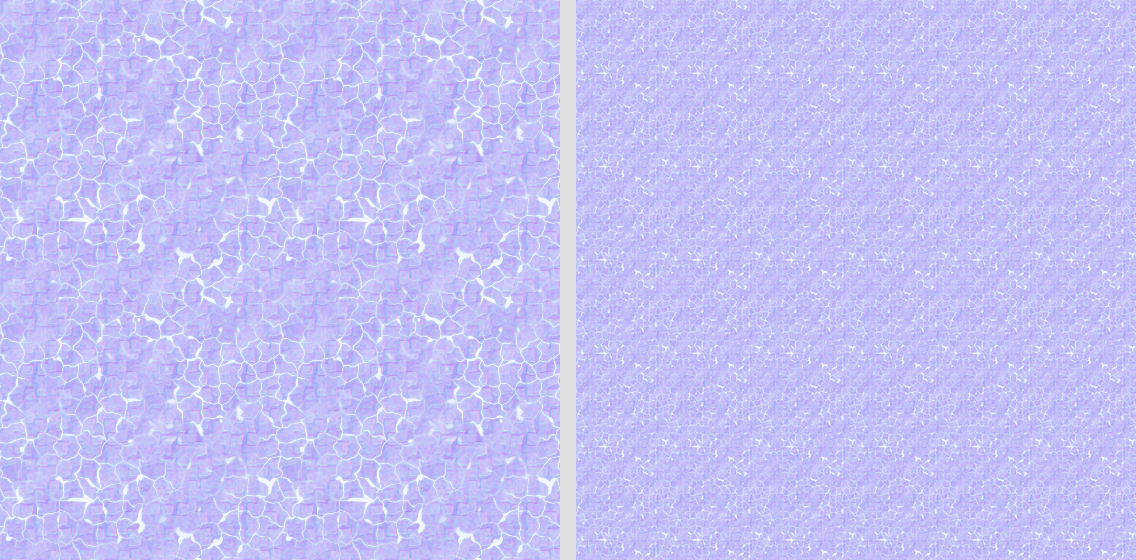
Left: one tile. Right: repeated 3 by 3.
Reproduce this texture map procedurally as a three.js fragment shader.

```glsl
#define TILES 8.0          // block tiles across and down
#define BLOCKS 6.0         // blocks per tile side
#define CRACK_TILES 2.0    // crack pattern repeats
#define CRACK_CELLS 14.0   // crack cells per repeat side
#define CRACK_WIDTH 0.028  // in crack cells
#define RELIEF 0.20
#define GRAIN 0.10
#define SHADE vec3(0.69, 0.655, 0.96)
#define LIGHT vec3(0.815, 0.805, 0.985)
#define CYAN vec3(0.76, 0.86, 0.96)
#define CRACK vec3(0.95, 0.97, 0.985)

varying vec2 vUv;

vec2 hash22(vec2 p) {
  vec3 q = fract(p.xyx * vec3(0.1031, 0.1030, 0.0973));
  q += dot(q, q.yzx + 33.33);
  return fract((q.xx + q.yz) * q.zy);
}

// Value noise that wraps after a whole number of cells
float noise(vec2 p, float period, float seed) {
  vec2 i = floor(p), f = fract(p);
  f = f * f * (3.0 - 2.0 * f);
  float a = hash22(mod(i, period) + seed).x;
  float b = hash22(mod(i + vec2(1.0, 0.0), period) + seed).x;
  float c = hash22(mod(i + vec2(0.0, 1.0), period) + seed).x;
  float d = hash22(mod(i + 1.0, period) + seed).x;
  return mix(mix(a, b, f.x), mix(c, d, f.x), f.y);
}

float roundedBox(vec2 p, vec2 halfSize, float radius) {
  vec2 d = abs(p) - halfSize + radius;
  return length(max(d, 0.0)) + min(max(d.x, d.y), 0.0) - radius;
}

// Overlapping blocks of random size and level; the highest wins
float blockHeight(vec2 uv) {
  vec2 p = uv * TILES * BLOCKS;
  p += 0.22 * (vec2(noise(p * 2.0, BLOCKS * 2.0, 5.0), noise(p * 2.0, BLOCKS * 2.0, 47.0)) - 0.5);
  vec2 cell = floor(p);
  float height = 0.0;
  for (int y = -1; y <= 1; y++)
  for (int x = -1; x <= 1; x++) {
    vec2 id = cell + vec2(x, y);
    vec2 shift = hash22(mod(id, BLOCKS) + 11.0);
    vec2 size = hash22(mod(id, BLOCKS) + 71.0);
    float level = 0.25 + 0.75 * hash22(mod(id, BLOCKS) + 131.0).x;
    float d = roundedBox(p - id - 0.5 - 0.5 * (shift - 0.5), 0.36 + 0.2 * size, 0.14);
    height = max(height, level * (1.0 - smoothstep(-0.06, 0.06, d)));
  }
  return height;
}

// Distance to the nearest border between scattered cells
float crackDistance(vec2 p) {
  vec2 cell = floor(p), nearCell = cell, toNear = vec2(8.0);
  for (int y = -1; y <= 1; y++)
  for (int x = -1; x <= 1; x++) {
    vec2 id = cell + vec2(x, y);
    vec2 r = id + 0.1 + 0.8 * hash22(mod(id, CRACK_CELLS) + 23.0) - p;
    if (dot(r, r) < dot(toNear, toNear)) { toNear = r; nearCell = id; }
  }
  float border = 8.0;
  for (int y = -2; y <= 2; y++)
  for (int x = -2; x <= 2; x++) {
    vec2 id = nearCell + vec2(x, y);
    vec2 r = id + 0.1 + 0.8 * hash22(mod(id, CRACK_CELLS) + 23.0) - p;
    vec2 across = r - toNear;
    if (dot(across, across) > 0.0001)
      border = min(border, dot(0.5 * (r + toNear), normalize(across)));
  }
  return border;
}

void main() {
  // Diagonal light and dark patches, one set per tile
  vec2 tile = vUv * TILES;
  float patchTone = 0.5 - 0.24 * cos(6.2831853 * (tile.x - tile.y + 0.1))
                  - 0.14 * cos(6.2831853 * (tile.y - 0.6))
                  + 0.6 * (noise(tile * 4.0, 4.0, 3.0) - 0.5);
  patchTone += 0.35 * (noise(vUv * CRACK_TILES * 9.0, 9.0, 61.0) - 0.5);
  patchTone = clamp(patchTone, 0.0, 1.0);

  // Block tone and tinted relief edges
  float height = blockHeight(vUv);
  vec2 e = vec2(0.0011, 0.0);
  vec2 slope = vec2(blockHeight(vUv - e.xy) - blockHeight(vUv + e.xy),
                    blockHeight(vUv + e.yx) - blockHeight(vUv - e.yx));
  float strength = mix(1.0, 0.35, patchTone);
  float tone = 0.15 + 0.6 * patchTone + 0.6 * strength * (height - 0.3);
  vec3 color = mix(SHADE, LIGHT, clamp(tone, 0.0, 1.1));
  color.rg += clamp(RELIEF * strength * slope, -0.13, 0.13);

  // Fine grain, tinted like a rough surface
  vec2 g = vUv * CRACK_TILES * 128.0;
  color.rg += GRAIN * (vec2(noise(g, 128.0, 7.0), noise(g, 128.0, 211.0)) - 0.5);

  // Pale cracks that swell into chips and fade out
  vec2 q = vUv * CRACK_TILES * CRACK_CELLS;
  vec2 wobble = vec2(noise(q * 3.0, CRACK_CELLS * 3.0, 17.0), noise(q * 3.0, CRACK_CELLS * 3.0, 89.0));
  float d = crackDistance(q + 0.3 * (wobble - 0.5));
  float chip = smoothstep(0.68, 0.95, noise(q * 2.0, CRACK_CELLS * 2.0, 151.0));
  float width = CRACK_WIDTH * (0.5 + 3.0 * chip);
  float visible = smoothstep(0.25, 0.7, noise(q * 0.5, CRACK_CELLS * 0.5, 31.0) + 0.3 * chip);
  float halo = 1.0 - smoothstep(width, width + 0.13, d);
  float line = 1.0 - smoothstep(width - 0.02, width + 0.035, d);
  color = mix(color, CYAN, 0.5 * halo * (0.3 + 0.7 * visible));
  color = mix(color, CRACK, line * (0.15 + 0.85 * visible));

  gl_FragColor = vec4(clamp(color, 0.0, 1.0), 1.0);
}
```
